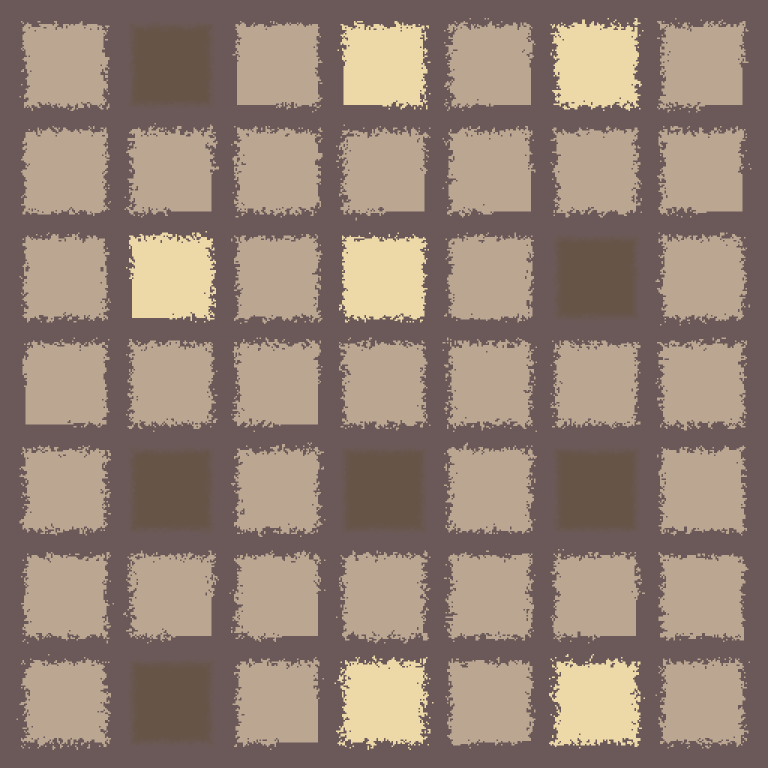
A Shadertoy shader for this pattern:

```glsl
// A seven by seven grid of square tiles with crumbling, speckled edges.
// Each tile is a box distance roughened by gradient noise on a fine grain
// grid; a few accent tiles are pale and crisp, or dark and softly faded.

const float TILES = 7.0;            // repeats across and down
const float PITCH = 0.1383;         // distance between tile centres
const float HALF_SIDE = 0.0525;     // half the side of a tile
const float GRAINS = 512.0;         // speckles across the canvas
const float ROUGHNESS = 0.0125;     // reach of the edge crumbling
const float CLEAN_CHANCE = 0.24;    // share of tiles with one intact corner
const float CLEAN_RADIUS = 0.058;   // size of the intact corner
const int PALE_MASK = 3270;         // accent slots, from lower left, that are pale
const int SAMPLES = 2;              // antialiasing samples per axis

const vec3 GROUND = vec3(0.42, 0.35, 0.35);
const vec3 TAN = vec3(0.73, 0.65, 0.57);
const vec3 DARK = vec3(0.40, 0.33, 0.28);
const vec3 PALE = vec3(0.93, 0.85, 0.66);

vec2 hash22(vec2 p) {
    vec3 q = fract(p.xyx * vec3(0.1031, 0.1030, 0.0973));
    q += dot(q, q.yzx + 33.33);
    return fract((q.xx + q.yz) * q.zy);
}

vec2 gradientAt(vec2 corner) {
    float angle = 6.28318 * hash22(corner).x;
    return vec2(cos(angle), sin(angle));
}

// Gradient noise, roughly -0.7 to 0.7
float gradientNoise(vec2 p) {
    vec2 i = floor(p), f = p - i;
    vec2 u = f * f * f * (f * (f * 6.0 - 15.0) + 10.0);
    vec2 e = vec2(1.0, 0.0);
    float low = mix(dot(gradientAt(i), f), dot(gradientAt(i + e), f - e), u.x);
    float high = mix(dot(gradientAt(i + e.yx), f - e.yx),
                     dot(gradientAt(i + 1.0), f - 1.0), u.x);
    return mix(low, high, u.y);
}

float boxDistance(vec2 p, float halfSide) {
    vec2 q = abs(p) - halfSide;
    return length(max(q, 0.0)) + min(max(q.x, q.y), 0.0);
}

// Clumps, fine crumbs and single stray grains
float crumble(vec2 grain) {
    float clumps = gradientNoise(grain * 0.13 + 7.3);
    float crumbs = gradientNoise(grain * 0.37 + 41.7);
    float stray = hash22(grain + 91.0).x - 0.5;
    return 0.55 * clumps + 0.95 * crumbs + 0.5 * stray;
}

vec3 tileColour(ivec2 cell) {
    bool accent = cell.x % 2 == 1 && cell.y % 2 == 0;
    if (!accent) return TAN;
    int slot = 3 * (cell.y / 2) + cell.x / 2;
    return ((PALE_MASK >> slot) & 1) == 1 ? PALE : DARK;
}

vec3 pattern(vec2 uv) {
    // Snap to the grain grid, then find the nearest tile
    vec2 grain = floor(uv * GRAINS);
    vec2 g = (grain + 0.5) / GRAINS - 0.5;
    vec2 cell = clamp(floor(g / PITCH + 0.5 * TILES), 0.0, TILES - 1.0);
    vec2 p = g - (cell - 0.5 * (TILES - 1.0)) * PITCH;

    // Wear varies by tile; some keep one lower corner intact
    vec2 rnd = hash22(cell + 17.0);
    float wear = ROUGHNESS * mix(0.8, 1.2, rnd.y);
    if (rnd.x < CLEAN_CHANCE) {
        vec2 corner = HALF_SIDE * vec2(rnd.y < 0.5 ? -1.0 : 1.0, -1.0);
        wear *= smoothstep(0.8, 1.0, distance(p, corner) / CLEAN_RADIUS);
    }

    float d = boxDistance(p, HALF_SIDE);
    float rough = d + wear * crumble(grain);
    vec3 colour = tileColour(ivec2(cell));

    // Dark tiles fade out; the others end grain by grain
    float soft = 1.0 - smoothstep(-0.009, 0.006, mix(d, rough, 0.35));
    float cover = colour == DARK ? soft : step(rough, 0.0);
    return mix(GROUND, colour, cover);
}

void mainImage(out vec4 fragColor, in vec2 fragCoord) {
    // Box filter within the pixel
    vec3 sum = vec3(0.0);
    for (int y = 0; y < SAMPLES; y++) {
        for (int x = 0; x < SAMPLES; x++) {
            vec2 offset = (vec2(x, y) + 0.5) / float(SAMPLES) - 0.5;
            sum += pattern((fragCoord + offset) / iResolution.xy);
        }
    }
    fragColor = vec4(sum / float(SAMPLES * SAMPLES), 1.0);
}
```
